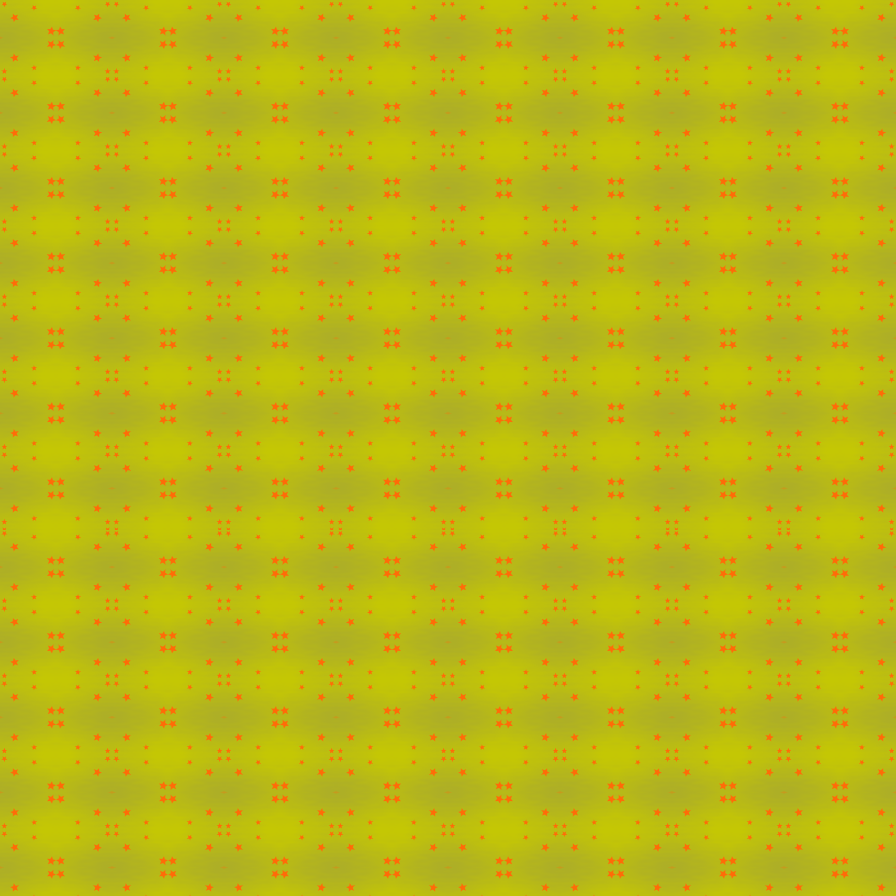
Give the GLSL for this pattern, as a WebGL 2 fragment shader.

```glsl
#version 300 es
precision highp float;
// Mirrored tiles of orange stars on a softly shaded yellow-olive ground, with one row seam.

uniform vec2 u_resolution;
out vec4 fragColor;

// Layout, in units of one tile width
const float TILES_ACROSS = 8.0;
const float TILE_HEIGHT = 0.6706;
const float SEAM_Y = 3.267;        // height where the row phase jumps
const float PHASE_ABOVE = 7.998;   // a tile centre above the seam
const float PHASE_BELOW = 3.272;   // a tile centre below the seam

// Stars in one quarter tile: centre x, centre y, radius, tilt
const int STAR_COUNT = 4;
const vec4 STARS[STAR_COUNT] = vec4[](
    vec4(0.039, 0.035, 0.025, 0.0),
    vec4(0.131, 0.156, 0.039, 0.2),
    vec4(0.305, 0.067, 0.025, 0.1),
    vec4(0.458, 0.276, 0.041, 3.3));
const float STAR_INNER = 0.48;     // inner radius as a share of the outer
const float EDGE_SOFTNESS = 0.006;

// Ground
const vec3 BRIGHT_YELLOW = vec3(0.770, 0.780, 0.015);
const vec3 DULL_OLIVE = vec3(0.680, 0.685, 0.150);
const vec3 STAR_ORANGE = vec3(1.0, 0.42, 0.03);
const float BAND_SHARE = 0.60;     // horizontal bands against vertical ones
const vec2 GRAIN_SCALE = vec2(9.0, 38.0);
const float GRAIN_AMOUNT = 0.16;
const float FLECK_OPACITY = 0.28;

const float PI = 3.14159;

vec2 hashGradient(vec2 cell) {
    vec2 h = vec2(dot(cell, vec2(127.1, 311.7)), dot(cell, vec2(269.5, 183.3)));
    return 2.0 * fract(sin(h) * 43758.5) - 1.0;
}

float gradientNoise(vec2 p) {
    vec2 i = floor(p), f = fract(p);
    vec2 w = f * f * f * (f * (f * 6.0 - 15.0) + 10.0);
    float a = dot(hashGradient(i), f);
    float b = dot(hashGradient(i + vec2(1, 0)), f - vec2(1, 0));
    float c = dot(hashGradient(i + vec2(0, 1)), f - vec2(0, 1));
    float d = dot(hashGradient(i + vec2(1, 1)), f - vec2(1, 1));
    return mix(mix(a, b, w.x), mix(c, d, w.x), w.y);
}

// Signed distance to a five-pointed star, one point along +y
float starDistance(vec2 p, float radius) {
    float sector = 2.0 * PI / 5.0;
    float angle = abs(mod(atan(p.x, p.y) + 0.5 * sector, sector) - 0.5 * sector);
    p = length(p) * vec2(sin(angle), cos(angle));
    vec2 tip = vec2(0.0, radius);
    vec2 notch = STAR_INNER * radius * vec2(sin(0.5 * sector), cos(0.5 * sector));
    vec2 edge = notch - tip, toPoint = p - tip;
    vec2 nearest = toPoint - edge * clamp(dot(toPoint, edge) / dot(edge, edge), 0.0, 1.0);
    float side = edge.x * toPoint.y - edge.y * toPoint.x;
    return length(nearest) * sign(side);
}

// Fold the plane into one quarter tile
vec2 foldTile(vec2 p) {
    p.y -= p.y > SEAM_Y ? PHASE_ABOVE : PHASE_BELOW;
    vec2 size = vec2(1.0, TILE_HEIGHT);
    return abs(mod(p + 0.5 * size, size) - 0.5 * size);
}

vec3 groundColor(vec2 q) {
    float column = 0.5 + 0.5 * cos(2.0 * PI * q.x);
    float band = 0.5 - 0.5 * cos(2.0 * PI * q.y / TILE_HEIGHT);
    float shade = mix(column, band, BAND_SHARE);
    shade += GRAIN_AMOUNT * gradientNoise(q * GRAIN_SCALE);
    return mix(BRIGHT_YELLOW, DULL_OLIVE, clamp(shade, 0.0, 1.0));
}

void main() {
    vec2 p = gl_FragCoord.xy / u_resolution.y * TILES_ACROSS;
    float softness = max(EDGE_SOFTNESS, 0.6 * TILES_ACROSS / u_resolution.y);
    vec2 q = foldTile(p);
    vec3 color = groundColor(q);

    // Faint diamond fleck at the tile corners
    vec2 corner = abs(q - vec2(0.0, 0.5 * TILE_HEIGHT)) / vec2(0.045, 0.018);
    float fleck = 1.0 - smoothstep(0.3, 1.0, corner.x + corner.y);
    color = mix(color, STAR_ORANGE, FLECK_OPACITY * fleck);

    // Stars
    float nearestStar = 1.0;
    for (int i = 0; i < STAR_COUNT; i++) {
        vec4 star = STARS[i];
        float c = cos(star.w), s = sin(star.w);
        vec2 local = mat2(c, -s, s, c) * (q - star.xy);
        nearestStar = min(nearestStar, starDistance(local, star.z));
    }
    float coverage = 1.0 - smoothstep(-softness, softness, nearestStar);
    fragColor = vec4(mix(color, STAR_ORANGE, coverage), 1.0);
}
```
